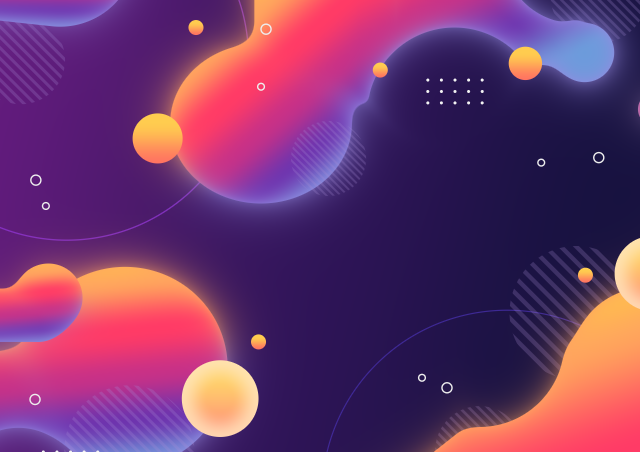
This background is drawn by a Shadertoy shader. Its source:

```glsl
// Glowing fluid gradient blobs with orbs, rings and striped discs on a violet backdrop.
#define GRID 542.0        // design units over the canvas height
#define GLOW_WIDTH 17.0
#define RIM_WIDTH 11.0
#define STRIPE_ALPHA 0.24
#define RING_WIDTH 1.7
#define DOT_GAP vec2(16.3, 13.7)
#define WARM vec3(1.0, 0.64, 0.38)
#define COOL vec3(0.58, 0.54, 0.88)
#define ROSE vec3(1.0, 0.23, 0.40)

float pixel;

float cover(float d) { return clamp(0.5 - d / pixel, 0.0, 1.0); }

float smoothMin(float a, float b, float k) {
    float h = max(k - abs(a - b), 0.0) / k;
    return min(a, b) - 0.25 * h * h * k;
}
float smoothMax(float a, float b, float k) { return -smoothMin(-a, -b, k); }

float circle(vec2 p, vec2 c, float r) { return length(p - c) - r; }

float ellipse(vec2 p, vec2 c, vec2 r) {
    return (length((p - c) / r) - 1.0) * min(r.x, r.y);
}
float box(vec2 p, vec2 lo, vec2 hi, float r) {
    vec2 q = abs(p - 0.5 * (lo + hi)) - 0.5 * (hi - lo) + r;
    return length(max(q, 0.0)) + min(max(q.x, q.y), 0.0) - r;
}
float capsule(vec2 p, vec2 a, vec2 b, float r) {
    vec2 ab = b - a;
    return length(p - a - ab * clamp(dot(p - a, ab) / dot(ab, ab), 0.0, 1.0)) - r;
}

// Fluid colour ramp: yellow, orange, rose, magenta, violet, blue
vec3 ramp(float s) {
    vec3 c = mix(vec3(1.0, 0.78, 0.28), vec3(1.0, 0.66, 0.36), smoothstep(-0.1, 0.03, s));
    c = mix(c, ROSE, smoothstep(0.0, 0.28, s));
    c = mix(c, vec3(0.78, 0.19, 0.53), smoothstep(0.28, 0.53, s));
    c = mix(c, vec3(0.43, 0.20, 0.68), smoothstep(0.50, 0.76, s));
    return mix(c, vec3(0.42, 0.61, 0.86), smoothstep(0.74, 1.0, s));
}

// Halo, body and bright rim of one blob
vec3 paintBlob(vec3 col, float d, float s, float glow) {
    vec3 rim = mix(WARM, COOL, smoothstep(0.2, 0.65, s));
    col = mix(col, rim, glow * exp(-max(d, 0.0) / GLOW_WIDTH));
    vec3 body = mix(ramp(s), rim, 0.65 * exp(min(d, 0.0) / RIM_WIDTH));
    return mix(col, body, cover(d));
}

vec3 paintStripes(vec3 col, vec2 p, vec4 disc) {
    float across = (p.x - p.y) * 0.707;
    float line = abs(mod(across, disc.w) - 0.5 * disc.w) - 0.2 * disc.w;
    return mix(col, vec3(0.66, 0.55, 0.84), STRIPE_ALPHA * cover(line) * cover(circle(p, disc.xy, disc.z)));
}

vec3 paintDots(vec3 col, vec2 p, vec2 origin) {
    vec2 cell = clamp(round((p - origin) / DOT_GAP), vec2(0.0), vec2(4.0, 2.0));
    return mix(col, vec3(0.95), cover(circle(p, origin + cell * DOT_GAP, 1.8)));
}

// Discs as centre, radius, stripe gap; the last two lie above the blobs
const vec4 discs[6] = vec4[6](vec4(25, 72, 53, 9), vec4(718, -6, 58, 8), vec4(691, 375, 80, 13),
    vec4(575, 540, 53, 8), vec4(394, 190, 45, 6), vec4(155, 540, 78, 9));
// Orbs and rings as centre, radius
const vec3 orbs[8] = vec3[8](vec3(189, 166, 30), vec3(235, 33, 9), vec3(456, 84, 9), vec3(630, 76, 20),
    vec3(310, 410, 9), vec3(702, 330, 9), vec3(264, 478, 46), vec3(782, 328, 45));
const vec3 rings[9] = vec3[9](vec3(319, 35, 6), vec3(313, 104, 4), vec3(43, 216, 6), vec3(55, 247, 4),
    vec3(649, 195, 4), vec3(718, 189, 6), vec3(42, 479, 6), vec3(506, 453, 4), vec3(536, 465, 6));

void mainImage(out vec4 fragColor, in vec2 fragCoord) {
    pixel = GRID / iResolution.y;
    vec2 p = vec2(fragCoord.x, iResolution.y - fragCoord.y) * pixel; // y runs downward

    // Backdrop and thin arcs
    float t = (p.x + 0.25 * (p.y - 200.0)) / 768.0;
    vec3 col = mix(vec3(0.40, 0.11, 0.50), vec3(0.19, 0.08, 0.35), smoothstep(-0.15, 0.58, t));
    col = mix(col, vec3(0.09, 0.07, 0.25), smoothstep(0.45, 1.0, t));
    col = mix(col, vec3(0.55, 0.20, 0.82), 0.8 * cover(abs(circle(p, vec2(80, 70), 218.0)) - 0.8));
    col = mix(col, vec3(0.27, 0.18, 0.66), 0.8 * cover(abs(circle(p, vec2(608, 594), 222.0)) - 0.7));
    for (int i = 0; i < 4; i++) col = paintStripes(col, p, discs[i]);

    // Large upper blob: body, bridge and right lobe with two hollows
    float bridge = min(box(p, vec2(305, -200), vec2(500, 122), 20.0), box(p, vec2(450, -200), vec2(690, 78), 10.0));
    bridge = smoothMax(bridge, -circle(p, vec2(545, 138), 105.0), 8.0);
    bridge = smoothMax(bridge, -circle(p, vec2(690, -60), 88.0), 8.0);
    float d = smoothMin(bridge, ellipse(p, vec2(313, 148), vec2(109, 96)), 28.0);
    d = smoothMin(d, circle(p, vec2(701, 63), 35.5), 18.0);
    float bentX = p.x - 0.35 * max(p.x - 430.0, 0.0);
    col = paintBlob(col, d, (0.65 * bentX + 0.76 * p.y - 205.0) / 235.0, 0.5);

    // Corner blobs
    d = capsule(p, vec2(-20, -70), vec2(72, -60), 92.0);
    col = paintBlob(col, d, 0.85 + (p.y - 25.0) / 120.0, 0.3);
    col = paintBlob(col, circle(p, vec2(785, 131), 20.0), 0.5, 0.2);
    d = smoothMax(dot(p - vec2(520, 542), vec2(-0.619, -0.785)), -circle(p, vec2(575, 410), 102.0), 12.0);
    d = smoothMin(d, circle(p, vec2(775, 435), 90.0), 14.0);
    col = paintBlob(col, d, (0.3 * p.x + 0.9 * p.y - 575.0) / 500.0, 0.42);

    // Lower left pair
    d = smoothMin(ellipse(p, vec2(150, 441), vec2(123, 121)), circle(p, vec2(0, 490), 68.0), 40.0);
    d = smoothMax(d, -circle(p, vec2(22, 592), 79.0), 12.0);
    col = paintBlob(col, d, (p.y + 0.1 * p.x - 348.0) / 230.0, 0.5);
    d = smoothMin(circle(p, vec2(58, 357), 41.0), capsule(p, vec2(-40, 378), vec2(45, 378), 32.0), 16.0);
    col = paintBlob(col, d, (p.y + 0.1 * p.x - 328.0) / 98.0, 0.15);
    for (int i = 4; i < 6; i++) col = paintStripes(col, p, discs[i]);

    // Orbs: the large ones are paler with a creamy edge
    for (int i = 0; i < 8; i++) {
        vec2 q = (p - orbs[i].xy) / orbs[i].z;
        vec3 skin = mix(vec3(1.0, 0.80, 0.31), vec3(1.0, 0.45, 0.38), smoothstep(-0.7, 1.1, q.y));
        float pale = step(40.0, orbs[i].z) * (0.25 + 0.6 * smoothstep(0.3, 1.0, length(q)));
        skin = mix(skin, vec3(1.0, 0.90, 0.74), pale);
        col = mix(col, skin, cover(circle(p, orbs[i].xy, orbs[i].z)));
    }

    // Small white rings and dot grids
    for (int i = 0; i < 9; i++)
        col = mix(col, vec3(0.93), cover(abs(circle(p, rings[i].xy, rings[i].z)) - 0.5 * RING_WIDTH));
    col = paintDots(col, p, vec2(513, 96));
    col = paintDots(col, p, vec2(52, 542));
    fragColor = vec4(col, 1.0);
}
```
